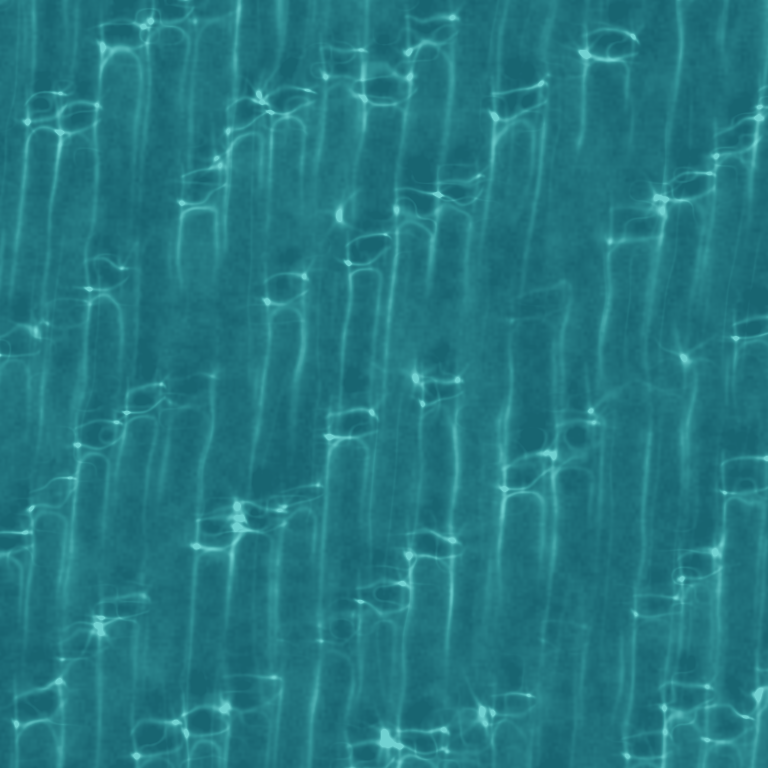
Give the GLSL for this texture, as a WebGL 2 fragment shader.

```glsl
#version 300 es
precision highp float;

uniform vec2 u_resolution;
out vec4 fragColor;

const float COLUMN_WIDTH = 0.057;
const float ROW_HEIGHT = 0.25;
const float CHAIN_RISE = 0.18;
const float LEAN = 0.085;

float hash(vec2 p) {
    return fract(sin(dot(p, vec2(127.1, 311.7))) * 43758.5453);
}

float noise(vec2 p) {
    vec2 i = floor(p);
    vec2 f = fract(p);
    f = f * f * (3.0 - 2.0 * f);
    float low = mix(hash(i), hash(i + vec2(1.0, 0.0)), f.x);
    float high = mix(hash(i + vec2(0.0, 1.0)), hash(i + 1.0), f.x);
    return mix(low, high, f.y);
}

float glow(float dist, float width) {
    return exp(-dist * dist / (width * width));
}

// Line that fades from its start to a given share at its end
float taperedLine(vec2 p, vec2 a, vec2 b, float width, float endShare) {
    vec2 ab = b - a;
    float t = clamp(dot(p - a, ab) / dot(ab, ab), 0.0, 1.0);
    return mix(1.0, endShare, t) * glow(length(p - a - ab * t), width);
}

// Thin bright filaments along the middle level of a noise field
float filaments(vec2 p, float width) {
    return glow(noise(p) - 0.5, width);
}

// Arch whose two legs hang down and fade at different depths
float hangingArch(vec2 p, float radius, float crown, vec2 id) {
    vec2 q = p - vec2(0.0, -0.046);
    float dist = length(vec2(q.x, max(q.y, 0.0))) - radius;
    float side = smoothstep(-0.014, 0.014, q.x);
    float reach = mix(0.12 + 0.25 * hash(id + 3.1), 0.06 + 0.18 * hash(id + 5.7), side);
    float fade = 1.0 - smoothstep(reach * 0.1, reach, -q.y);
    fade *= mix(crown, 1.0, smoothstep(-0.01, 0.045, -q.y));
    float strength = mix(0.64, 0.5, side) * (0.5 + 0.7 * hash(id + 8.3));
    return fade * strength * (0.95 * glow(dist, 0.0038) + 0.36 * glow(dist, 0.0115));
}

// Small dark cell framed by broken ridges and knots
float ridgeCell(vec2 p, vec2 id) {
    float tilt = 0.014 * (hash(id + 7.7) - 0.4);
    vec2 upper = p + vec2(0.0, 6.0 * p.x * p.x);
    vec2 lower = p - vec2(0.0, 8.0 * p.x * p.x);
    vec2 rightKnot = vec2(0.027, 0.017 + tilt);
    vec2 leftKnot = vec2(-0.027, -0.018);
    float light = 0.85 * taperedLine(upper, rightKnot + vec2(0.007, 0.004), vec2(-0.032, 0.019), 0.0036, 0.5);
    light += 0.85 * taperedLine(lower, leftKnot - vec2(0.006, 0.005), vec2(0.034, -0.015 + tilt), 0.0037, 0.5);
    light += 0.7 * taperedLine(p, leftKnot, vec2(-0.034, 0.036), 0.0036, 0.3);
    light += 0.6 * taperedLine(p, leftKnot, vec2(-0.026, -0.07), 0.0036, 0.1);
    light += 0.45 * taperedLine(p, rightKnot, vec2(0.028, -0.03), 0.004, 0.3);
    light += 0.5 * taperedLine(p, rightKnot, vec2(0.05, 0.05), 0.0038, 0.0);
    light += 0.4 * taperedLine(p, rightKnot, vec2(0.018, 0.055), 0.0038, 0.0);
    light += 0.5 * taperedLine(p, leftKnot, vec2(-0.058, -0.01), 0.004, 0.0);
    light += 0.4 * glow(length((p - rightKnot + vec2(0.007, 0.0)) * vec2(0.45, 1.0)), 0.0048);
    light += 0.5 * glow(length(p - leftKnot), 0.0058);
    light += 0.2 * glow(length(p), 0.042);
    light -= 0.5 * glow(length((p - vec2(-0.002, 0.001)) * vec2(0.65, 1.0)), 0.013);
    light -= 0.36 * glow(length(p - vec2(-0.002, 0.046)), 0.02);
    return light;
}

// Slanted bright knot with uneven rays
float rayKnot(vec2 p, vec2 id) {
    float light = 0.55 * glow(length((p + vec2(0.4 * p.y, 0.0)) * vec2(1.0, 0.5)), 0.0065);
    light += 0.25 * glow(length(p), 0.022);
    for (int k = 0; k < 5; k++) {
        float ray = float(k);
        float angle = 1.257 * (ray + 0.8 * hash(id + ray));
        float reach = 0.035 + 0.035 * hash(id + ray + 9.4);
        light += 0.5 * taperedLine(p, vec2(0.0), reach * vec2(cos(angle), sin(angle)), 0.0036, 0.1);
    }
    return light;
}

// Diagonal chains of cells: x is light, y is nearness to a cell
vec2 network(vec2 p) {
    vec2 sum = vec2(0.0);
    float column = floor(p.x / COLUMN_WIDTH);
    for (int i = -1; i <= 1; i++) {
        float c = column + float(i);
        float row = floor(p.y / ROW_HEIGHT - c * CHAIN_RISE);
        for (int j = -1; j <= 2; j++) {
            vec2 id = vec2(c, row + float(j));
            float jitter = 0.36 * (hash(id) - 0.5);
            vec2 center = vec2((c + 0.5) * COLUMN_WIDTH, (id.y + 0.5 + jitter + c * CHAIN_RISE) * ROW_HEIGHT);
            center.x += 0.012 * (hash(id + 1.9) - 0.5);
            vec2 d = p - center;
            float size = mix(0.8, 1.05, hash(id + 4.2));
            float strength = smoothstep(0.1, 0.6, hash(id + 6.6));
            sum.x += hangingArch(d, 0.026 * size, strength, id) + strength * ridgeCell(d / size, id);
            sum.y += strength * glow(length(d), 0.042);
            if (hash(id + 2.3) > 0.85) {
                sum.x += rayKnot(d - vec2(0.018, 0.03), id);
            }
        }
    }
    return sum;
}

vec3 tealRamp(float t) {
    vec3 shade = mix(vec3(0.095, 0.395, 0.445), vec3(0.20, 0.58, 0.60), clamp(t, 0.0, 1.0));
    return mix(shade, vec3(0.44, 0.82, 0.82), clamp(t - 1.0, 0.0, 1.0));
}

void main() {
    vec2 p = gl_FragCoord.xy / u_resolution.y;

    // Lean and wander of the strands
    vec2 q = vec2(p.x - LEAN * p.y, p.y);
    q.x += 0.024 * (noise(p * 3.5) - 0.5) + 0.01 * (noise(p * vec2(26.0, 18.0) + 4.0) - 0.5);
    q.y += 0.03 * (noise(p * 8.0 + 21.0) - 0.5) + 0.016 * (noise(p * 38.0 + 7.0) - 0.5);

    // Mottling, faint streaks and fine woven grain
    float tone = 0.2 + 0.3 * (noise(q * vec2(30.0, 9.0)) - 0.5) + 0.2 * (noise(p * 60.0) - 0.5);
    tone += 0.16 * filaments(q * vec2(36.0, 5.0) + 17.0, 0.07);
    tone += 0.15 * (noise(p * vec2(130.0, 230.0)) - 0.5) + 0.15 * (noise(p * vec2(240.0, 120.0) + 9.0) - 0.5);

    vec2 net = network(q);
    float light = net.x * (0.5 + 0.55 * noise(p * 48.0 + 13.0) + 0.4 * noise(p * vec2(20.0, 11.0) + 31.0));
    light += 0.4 * min(net.y, 1.0) * (filaments(p * vec2(36.0, 44.0) + 5.0, 0.075) - 0.25);
    fragColor = vec4(tealRamp(tone + light), 1.0);
}
```
